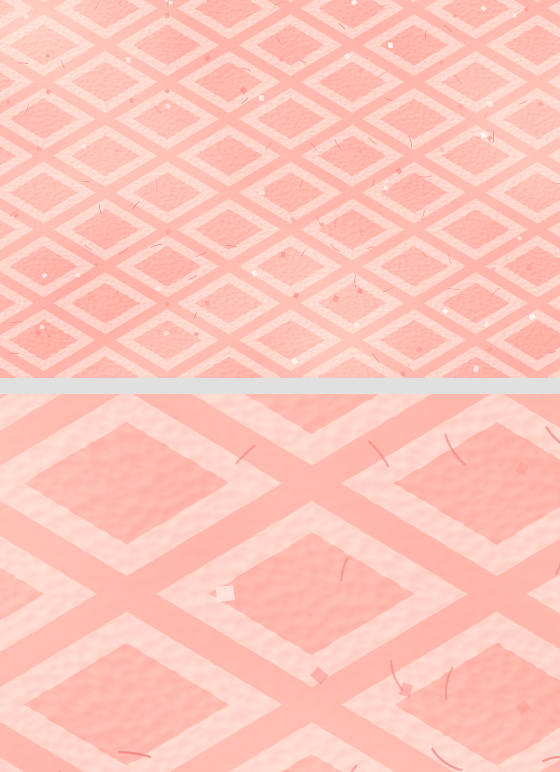
Top, the full canvas; bottom, a detail of the centre.
This pattern is drawn by a Shadertoy shader. Its source:

```glsl
// Pink washi paper with a lattice of pale framed diamonds, soft clouds and scattered flecks.

vec2 hash2(vec2 p) {
    vec3 q = fract(p.xyx * vec3(0.1031, 0.1030, 0.0973));
    q += dot(q, q.yzx + 33.33);
    return fract((q.xx + q.yz) * q.zy);
}

// Distance to the nearest scattered point
float cellular(vec2 p) {
    vec2 cell = floor(p), f = fract(p);
    float nearest = 8.0;
    for (int y = -1; y <= 1; y++)
        for (int x = -1; x <= 1; x++) {
            vec2 o = vec2(x, y);
            vec2 r = o + hash2(cell + o) - f;
            nearest = min(nearest, dot(r, r));
        }
    return sqrt(nearest);
}

// Embossed paper fibre, lit from the upper left
float paperRelief(vec2 p) {
    vec2 q = p * vec2(72.0, 100.0);
    q += 0.35 * sin(q.yx * 0.61);
    return cellular(q) - cellular(q + vec2(-0.25, 0.4));
}

// Broad watercolour clouds, about -1 to 1
float clouds(vec2 p) {
    float sum = 0.0, weight = 0.5;
    vec2 q = p * 5.0 + vec2(0.6, 1.9);
    for (int i = 0; i < 4; i++) {
        q += 0.55 * sin(q.yx * 1.2 + float(i) * 1.7);
        sum += weight * sin(q.x) * cos(q.y * 1.15);
        q = mat2(0.8, 0.6, -0.6, 0.8) * q * 1.55;
        weight *= 0.6;
    }
    return sum;
}

// Coverage of one random fleck per grid cell: kind 0 strokes, 1 pink squares, 2 white squares
float fleck(vec2 p, float kind, float pixel) {
    float size = 0.096 + 0.011 * kind;
    vec2 g = p / size + kind * vec2(17.37, 9.61);
    vec2 cell = floor(g) + 40.0 * kind;
    vec2 place = hash2(cell + 3.0), look = hash2(cell + 71.0);
    vec2 d = (fract(g) - mix(vec2(0.22), vec2(0.78), place)) * size;
    float angle = look.x * 6.283;
    d = mat2(cos(angle), sin(angle), -sin(angle), cos(angle)) * d;

    float scale = mix(0.55, 1.0, look.y);
    vec2 halfSize = vec2(0.0078, 0.0066) * scale;
    if (kind < 0.5) {
        d.y += (place.x - 0.5) * 25.0 * d.x * d.x;
        halfSize = vec2(0.0165 * scale, 0.0011);
    }
    vec2 edge = abs(d) - halfSize;
    float dist = max(edge.x, edge.y);
    float present = step(hash2(cell + 129.0).x, 0.42 - 0.1 * kind);
    return present * smoothstep(0.6 * pixel, -0.6 * pixel, dist) * mix(0.45, 1.0, place.y);
}

void mainImage(out vec4 fragColor, in vec2 fragCoord) {
    vec2 p = fragCoord / iResolution.y;
    float pixel = 1.0 / iResolution.y;
    float relief = paperRelief(p);

    // Staggered diamonds: 0 at each centre, 1 on the shared edges
    vec2 q = (p - vec2(0.1156, 0.1002)) / vec2(0.1633, 0.09755);
    vec2 lattice = abs(fract(0.5 * vec2(q.x + q.y, q.x - q.y) + 0.5) - 0.5);
    float d = 2.0 * max(lattice.x, lattice.y);
    float soft = 9.0 * pixel;
    float rough = d + 0.012 * relief;
    float outer = smoothstep(soft, -soft, rough - 0.84);
    float inner = smoothstep(soft, -soft, rough - 0.555);
    float frame = outer - inner;

    // Ground tone, with a pale glow in the upper left
    vec2 glow = (p - vec2(0.13, 0.94)) / vec2(0.3, 0.16);
    float tone = 0.47 + 0.65 * clouds(p) + 0.6 * exp(-dot(glow, glow));
    vec3 color = mix(vec3(1.0, 0.685, 0.645), vec3(1.0, 0.785, 0.74), clamp(tone, 0.0, 1.5));

    // Pale frames and raised paper inside the diamonds
    color = mix(color, vec3(1.0, 0.95, 0.915), 0.5 * frame);
    color += vec3(0.01, 0.055, 0.055) * relief * mix(0.25, 1.0, outer);

    // Scattered flecks
    color = mix(color, vec3(0.93, 0.47, 0.45), 0.75 * fleck(p, 0.0, pixel));
    color = mix(color, vec3(0.98, 0.53, 0.51), 0.65 * fleck(p, 1.0, pixel));
    color = mix(color, vec3(1.0, 0.98, 0.97), fleck(p, 2.0, pixel));

    fragColor = vec4(clamp(color, 0.0, 1.0), 1.0);
}
```
